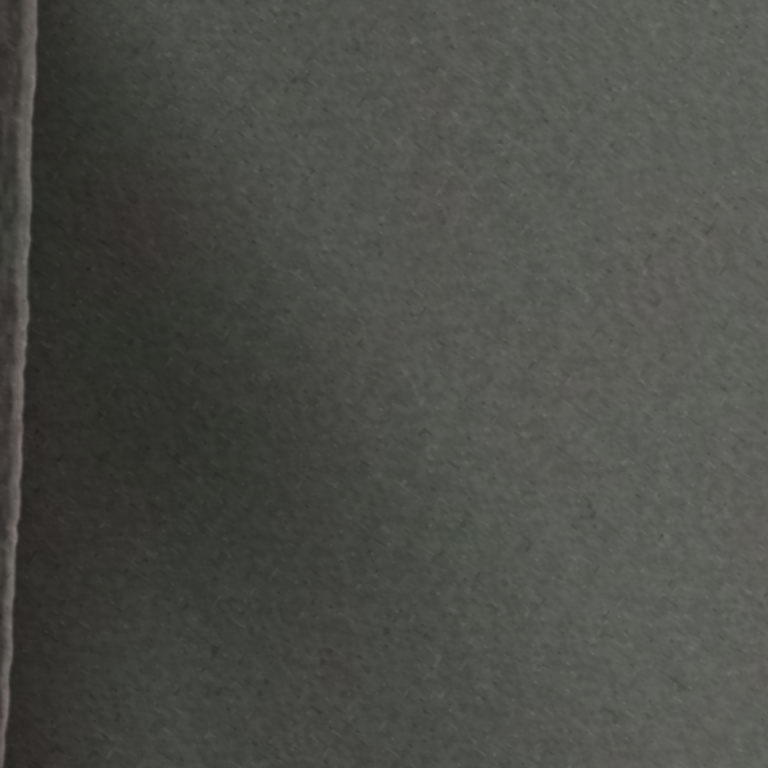
Write a three.js fragment shader that draws this texture.

```glsl
// Dim grey-green matte sheet with a soft diagonal shadow and a pale worn rib
// along the left edge. Smooth light ramps set the tone; value noise adds
// fine grain, sparse pits and specks, and a faint green-purple mottling.

varying vec2 vUv;

const vec3 SHADOW_COLOUR = vec3(0.190, 0.188, 0.170);
const vec3 FILL_COLOUR = vec3(0.268, 0.276, 0.256);
const vec3 LIT_COLOUR = vec3(0.308, 0.320, 0.296);
const vec3 BRIGHT_COLOUR = vec3(0.368, 0.374, 0.352);
const vec3 GROOVE_COLOUR = vec3(0.235, 0.228, 0.212);
const vec3 RIB_COLOUR = vec3(0.365, 0.350, 0.332);
const vec3 TINT_AXIS = vec3(-0.012, 0.010, -0.001);

const float GRAIN_SCALE = 125.0;
const float GRAIN_STRENGTH = 0.075;
const float PIT_STRENGTH = 0.045;
const float SPECK_STRENGTH = 0.045;
const float TINT_SCALE = 7.0;

float hash(vec2 p) {
  return fract(sin(dot(p, vec2(127.1, 311.7))) * 43758.5453);
}

float noise(vec2 p) {
  vec2 cell = floor(p);
  vec2 f = fract(p);
  f = f * f * (3.0 - 2.0 * f);
  float low = mix(hash(cell), hash(cell + vec2(1.0, 0.0)), f.x);
  float high = mix(hash(cell + vec2(0.0, 1.0)), hash(cell + 1.0), f.x);
  return mix(low, high, f.y);
}

// Diagonal shadow whose boundary softens toward the bottom
vec3 sheetColour(vec2 uv) {
  float boundary = 0.16 + 0.58 * (1.0 - uv.y);
  float softness = mix(0.45, 0.16, uv.y);
  float lit = smoothstep(-softness, 0.5 * softness, uv.x - boundary);
  float fill = smoothstep(0.48, 0.0, uv.y) * smoothstep(0.0, 0.24, uv.x);
  vec3 shade = mix(SHADOW_COLOUR, FILL_COLOUR, fill);
  vec3 light = mix(LIT_COLOUR, BRIGHT_COLOUR, smoothstep(0.25, 1.0, uv.x));
  return mix(shade, light, lit);
}

// Signed grain brightness, slightly stretched down to the right
float grain(vec2 uv) {
  vec2 p = mat2(0.819, 0.574, -0.574, 0.819) * uv * GRAIN_SCALE;
  p *= vec2(0.8, 1.1);
  float coarse = noise(p);
  float fine = noise(p * 1.9 + 31.7);
  float value = (0.6 * coarse + 0.4 * fine - 0.5) * GRAIN_STRENGTH;
  value -= PIT_STRENGTH * smoothstep(0.80, 1.0, noise(p * 0.9 + 83.1));
  value += SPECK_STRENGTH * smoothstep(0.78, 1.0, noise(p + 57.3));
  return value;
}

// Pale rib that narrows and leans left toward the bottom
vec3 addRib(vec3 sheet, vec2 uv) {
  float wobble = 0.005 * (noise(vec2(3.0, uv.y * 14.0)) - 0.5)
               + 0.003 * (noise(vec2(9.0, uv.y * 70.0)) - 0.5);
  float edge = 0.010 + 0.060 * uv.y - 0.020 * uv.y * uv.y + wobble;
  float inside = edge - uv.x;
  float width = mix(0.014, 0.025, uv.y);

  float contact = exp(-max(-inside, 0.0) / 0.025);
  sheet *= 1.0 - 0.14 * contact;

  float wear = noise(uv * vec2(150.0, 45.0));
  float rib = smoothstep(0.0, 0.006, inside)
            * (1.0 - smoothstep(0.6 * width, 1.2 * width, inside));
  float rim = exp(-pow((inside - 0.006) / 0.0035, 2.0));
  vec3 strip = mix(GROOVE_COLOUR, RIB_COLOUR, rib);
  strip += 0.055 * rim + 0.07 * (wear - 0.5);
  return mix(sheet, strip, smoothstep(-0.002, 0.005, inside));
}

void main() {
  vec3 colour = addRib(sheetColour(vUv), vUv);

  // Grain is a little stronger where the sheet is lit
  float level = dot(colour, vec3(0.333));
  colour += grain(vUv) * mix(0.65, 1.0, smoothstep(0.18, 0.34, level));

  // Broad colour mottling
  float tint = noise(vUv * TINT_SCALE) + 0.5 * noise(vUv * TINT_SCALE * 2.3 + 11.0);
  colour += TINT_AXIS * (tint - 0.75);

  gl_FragColor = vec4(colour, 1.0);
}
```
